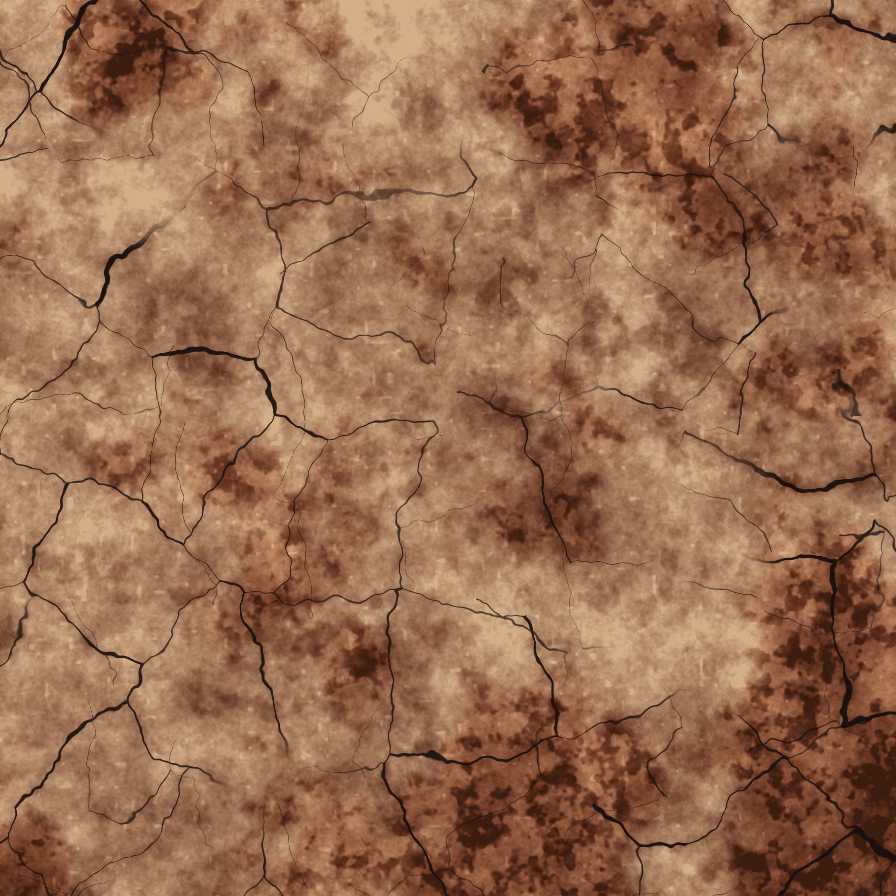
Reproduce this texture procedurally as a WebGL 2 fragment shader.

```glsl
#version 300 es
precision highp float;
// Dry cracked earth: a mottled clay ground built from layered value noise,
// stained by speckled dark patches, and split by two warped Voronoi networks
// whose edges each get their own width, some of them missing.

#define CRACK_SCALE 6.3
#define HAIRLINE_SCALE 9.5
#define CRACK_HALF_WIDTH 0.0027
#define HAIRLINE_HALF_WIDTH 0.0010
#define CRACK_WARP 0.075
#define GROUND_LEVEL 0.90
#define GRAIN_CONTRAST 1.35
#define STAIN_DEPTH 0.50
#define CLAY_DARK vec3(0.22, 0.12, 0.07)
#define CLAY_LIGHT vec3(0.76, 0.61, 0.47)
#define CRACK_COLOR vec3(0.09, 0.055, 0.045)

uniform vec2 u_resolution;
out vec4 fragColor;

// Integer hash of a lattice point, 0 to 1.
float hash(vec2 p) {
    uvec2 q = uvec2(ivec2(p) + 4096);
    uint h = q.x * 73856093u ^ q.y * 19349663u;
    h = (h ^ (h >> 15)) * 2246822519u;
    h = (h ^ (h >> 13)) * 3266489917u;
    h ^= h >> 16;
    return float(h >> 8) / 16777216.0;
}

float noise(vec2 p) {
    vec2 i = floor(p), f = fract(p);
    f = f * f * (3.0 - 2.0 * f);
    return mix(mix(hash(i), hash(i + vec2(1, 0)), f.x),
               mix(hash(i + vec2(0, 1)), hash(i + vec2(1, 1)), f.x), f.y);
}

// Layered noise, normalised to 0..1; gain sets the roughness.
float fbm(vec2 p, int octaves, float gain) {
    float sum = 0.0, total = 0.0, weight = 1.0;
    for (int i = 0; i < octaves; i++) {
        sum += weight * noise(p);
        total += weight;
        weight *= gain;
        p = mat2(1.6, 1.2, -1.2, 1.6) * p + 17.3;
    }
    return sum / total;
}

vec2 site(vec2 cell) {
    return cell + 0.5 + 0.88 * (vec2(hash(cell), hash(cell + 311.0)) - 0.5);
}

// Returns crack coverage in x and the soft shade beside the cracks in y.
vec2 cracks(vec2 p, float scale, float missing, float halfWidth, float px) {
    vec2 q = p * scale + scale * 3.0;
    vec2 home = floor(q), nearest = home;
    float best = 1e5;
    for (int y = -1; y <= 1; y++)
    for (int x = -1; x <= 1; x++) {
        vec2 cell = home + vec2(x, y), r = site(cell) - q;
        if (dot(r, r) < best) { best = dot(r, r); nearest = cell; }
    }
    vec2 a = site(nearest) - q, result = vec2(0.0);
    float swell = 0.45 + 1.1 * noise(p * 14.0);
    float fade = smoothstep(0.16, 0.34, noise(p * 6.0 + scale));
    for (int y = -2; y <= 2; y++)
    for (int x = -2; x <= 2; x++) {
        if (x == 0 && y == 0) continue;
        vec2 other = nearest + vec2(x, y), b = site(other) - q;
        float strength = (hash(nearest + other + 907.0) - missing) / (1.0 - missing);
        if (strength < 0.0) continue;
        float d = dot(0.5 * (a + b), normalize(b - a)) / scale;
        float w = halfWidth * swell * mix(0.2, 1.0, strength * strength);
        float line = clamp((w - d) / px + 0.5, 0.0, 1.0);
        float shade = exp(-d / 0.006) * (0.3 + 0.7 * strength);
        result = max(result, fade * vec2(line * mix(0.75, 1.0, strength), shade));
    }
    return result;
}

void main() {
    vec2 p = gl_FragCoord.xy / u_resolution.y;
    float px = 1.0 / u_resolution.y;

    // Ground: broad drift, fine grain and a darker wash toward the bottom.
    float broad = fbm(p * 4.0 + 5.0, 3, 0.5);
    float grain = fbm(p * 13.0 + 40.0, 6, 0.8);
    float low = smoothstep(0.42, 0.0, p.y);
    float right = smoothstep(0.4, 1.0, p.x);
    float tone = GROUND_LEVEL + GRAIN_CONTRAST * (grain - 0.5)
               + 0.35 * (broad - 0.5) - 0.17 * low - 0.05 * right;

    // Stains: ragged patches, denser to the right and below, with dark pits.
    float patchField = fbm(p * 6.5 + 71.0, 5, 0.6) + 0.11 * right + 0.07 * low;
    float stain = smoothstep(0.54, 0.76, patchField);
    float speckle = fbm(p * 52.0 + 9.0, 3, 0.7);
    float pits = smoothstep(0.46, 0.66, speckle);
    tone -= STAIN_DEPTH * stain * (0.55 + 0.9 * pits);

    // Small blotches and rare pale grit everywhere.
    float blotch = smoothstep(0.60, 0.76, fbm(p * 24.0 + 130.0, 4, 0.6));
    tone -= 0.22 * blotch;
    tone += 0.20 * smoothstep(0.84, 0.97, noise(p * 115.0 + 60.0));

    // Crack networks share one jagged warp.
    vec2 warp = vec2(fbm(p * 9.0, 5, 0.55), fbm(p * 9.0 + 53.0, 5, 0.55)) - 0.5;
    vec2 bent = p + CRACK_WARP * warp;
    vec2 major = cracks(bent, CRACK_SCALE, 0.12, CRACK_HALF_WIDTH, px);
    vec2 hairline = cracks(bent + 0.37, HAIRLINE_SCALE, 0.62, HAIRLINE_HALF_WIDTH, px);
    tone -= 0.17 * major.y + 0.06 * hairline.y;

    // Clay ramp: green and blue fall faster than red in the dark tones.
    vec3 ramp = pow(vec3(clamp(tone, 0.0, 1.12)), vec3(1.0, 1.3, 1.36));
    vec3 color = mix(CLAY_DARK, CLAY_LIGHT, ramp);
    color = mix(color, color * vec3(1.05, 0.95, 0.90), stain);
    color = mix(color, CRACK_COLOR, max(0.95 * major.x, 0.75 * hairline.x));
    fragColor = vec4(color, 1.0);
}
```
